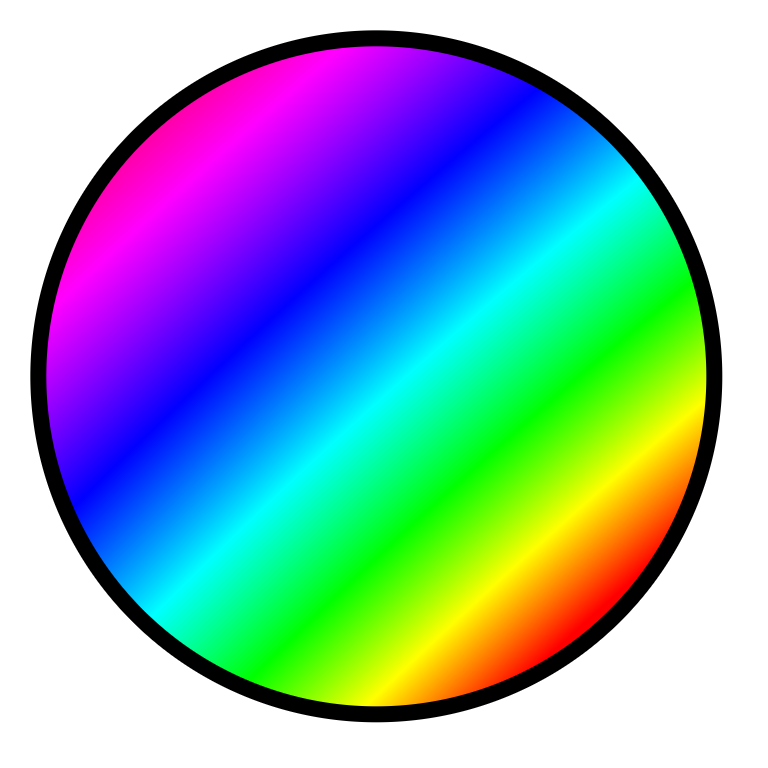
A WebGL 2 fragment shader for this background:

```glsl
#version 300 es
precision highp float;

uniform vec2 u_resolution;
out vec4 outColor;

const vec2 DISC_CENTER = vec2(0.490, 0.510);
const float OUTER_RADIUS = 0.4505;
const float INNER_RADIUS = 0.4297;
const float BAND_ANGLE = 0.733;   // direction of the colour bands, radians
const float BAND_BEND = 0.06;     // slight bow of each band
const vec4 HUE_CURVE = vec4(3.16, -6.1, -2.9, -1.2); // cubic, in sixths of the wheel
const vec3 PAPER_COLOR = vec3(1.0);
const vec3 RING_COLOR = vec3(0.0);

// Fully saturated colour; hue runs from 0 to 6
vec3 hueToRgb(float hue) {
  vec3 wheel = mod(hue + vec3(0.0, 4.0, 2.0), 6.0);
  return clamp(abs(wheel - 3.0) - 1.0, 0.0, 1.0);
}

// Hue across the bands, which widen toward the upper left
float bandHue(vec2 p) {
  vec2 along = vec2(cos(BAND_ANGLE), sin(BAND_ANGLE));
  vec2 across = vec2(along.y, -along.x);
  float s = dot(p, along);
  float q = dot(p, across) - BAND_BEND * s * s;
  float hue = HUE_CURVE.x + q * (HUE_CURVE.y + q * (HUE_CURVE.z + q * HUE_CURVE.w));
  return max(hue, 0.0);
}

// Antialiased coverage of a disc
float discMask(float dist, float radius, float pixel) {
  return clamp(0.5 + (radius - dist) / pixel, 0.0, 1.0);
}

void main() {
  float scale = min(u_resolution.x, u_resolution.y);
  vec2 uv = (gl_FragCoord.xy - 0.5 * u_resolution) / scale + 0.5;
  vec2 p = uv - DISC_CENTER;
  float dist = length(p);
  float pixel = 1.0 / scale;

  // Ring over paper, then the spectrum inside it
  vec3 color = mix(PAPER_COLOR, RING_COLOR, discMask(dist, OUTER_RADIUS, pixel));
  color = mix(color, hueToRgb(bandHue(p)), discMask(dist, INNER_RADIUS, pixel));
  outColor = vec4(color, 1.0);
}
```
